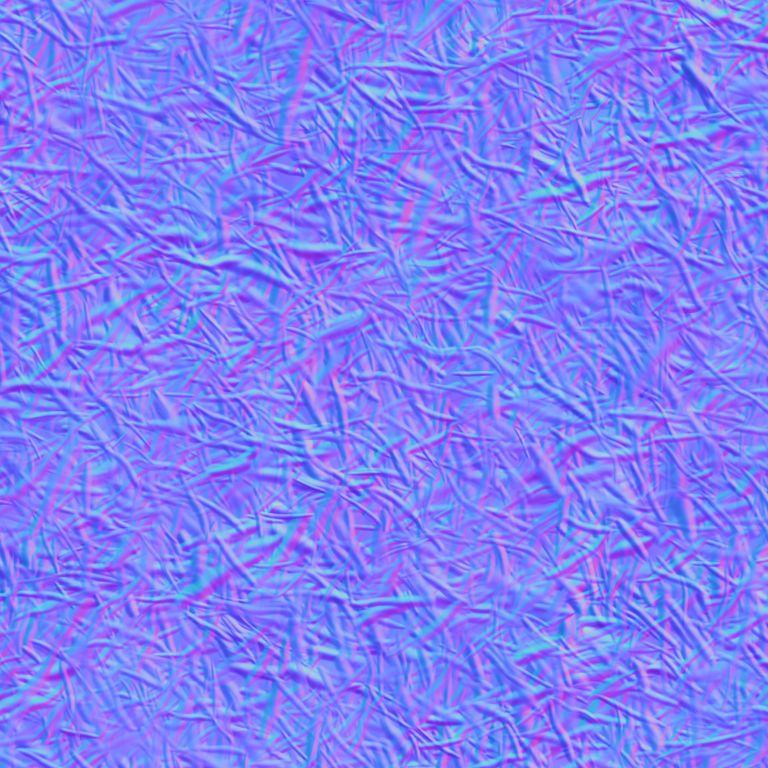
Give the GLSL for this texture map, as a Shadertoy shader.

```glsl
// Tangent-space normal map of a matted layer of pressed, overlapping fibres.

#define LAYERS 12        // stacked sheets of fibres
#define PER_CELL 2       // fibres in each cell of a sheet
#define COARSE 8.5       // cells across the canvas, largest fibres
#define FINE 20.0        // cells across the canvas, smallest fibres
#define RELIEF 0.265     // steepness of the fibre flanks
#define BURY 0.55        // how far a fibre hides those beneath it
#define BEND 0.16        // largest curvature of a fibre
#define WARP 0.006       // crinkling of the whole sheet
#define GRAIN 0.08       // fine surface roughness
#define SWELL 0.14       // broad dents pressed into the mat
#define AXIS_GAIN vec2(1.0, 1.0)

const float PI = 3.14159265;

// Integer hash: three random values in 0..1 for a lattice point.
vec3 hash3(ivec3 cell) {
    uvec3 v = uvec3(cell) * 1664525u + 1013904223u;
    v.x += v.y * v.z;
    v.y += v.z * v.x;
    v.z += v.x * v.y;
    v ^= v >> 16u;
    v.x += v.y * v.z;
    v.y += v.z * v.x;
    v.z += v.x * v.y;
    return vec3(v >> 8u) / 16777216.0;
}

// Smooth two-channel value noise in -1..1.
vec2 noise2(vec2 p, int seed) {
    ivec2 c = ivec2(floor(p));
    vec2 f = fract(p);
    f = f * f * f * (f * (f * 6.0 - 15.0) + 10.0);
    vec2 a = hash3(ivec3(c, seed)).xy;
    vec2 b = hash3(ivec3(c + ivec2(1, 0), seed)).xy;
    vec2 d = hash3(ivec3(c + ivec2(0, 1), seed)).xy;
    vec2 e = hash3(ivec3(c + ivec2(1, 1), seed)).xy;
    return mix(mix(a, b, f.x), mix(d, e, f.x), f.y) * 2.0 - 1.0;
}

// Lays one slightly curved fibre over the tilt gathered so far.
vec2 layFibre(vec2 tilt, vec2 offset, vec3 shape, vec3 style) {
    float angle = PI * shape.z;
    vec2 along = vec2(cos(angle), sin(angle));
    vec2 across = vec2(-along.y, along.x);
    float thick = style.y * style.y;
    float halfLength = mix(0.3, 0.88, pow(style.x, 1.4));
    float halfWidth = mix(0.08, 0.18, thick);
    float bend = BEND * (2.0 * fract(style.x * 17.0) - 1.0);

    float x = dot(offset, along);
    float y = dot(offset, across) - bend * x * x;
    float s = x / halfLength;
    float taper = 1.0 - s * s;
    if (taper <= 0.0) return tilt;
    float t = y / (halfWidth * sqrt(sqrt(taper)));
    float body = 1.0 - t * t;
    if (body <= 0.0) return tilt;

    // Flank slope of the soft profile (1 - t^2)^3, faded at the tips.
    float tip = smoothstep(0.0, 0.6, taper);
    float strength = RELIEF * mix(0.3, 1.5, style.z) * mix(0.9, 1.2, thick);
    float slope = 6.0 * t * body * body * tip * strength;
    float cover = smoothstep(0.0, 0.8, body) * tip;
    return tilt * (1.0 - BURY * cover) + slope * (across - 2.0 * bend * x * along);
}

// Adds one sheet: a jittered grid of fibres around the point.
vec2 laySheet(vec2 tilt, vec2 p, int layer) {
    float cells = mix(COARSE, FINE, fract(float(layer) * 0.618 + 0.62));
    vec2 g = p * cells + 40.0 * hash3(ivec3(layer, 7, 91)).xy;
    ivec2 home = ivec2(floor(g));
    for (int j = -1; j <= 1; j++)
    for (int i = -1; i <= 1; i++)
    for (int k = 0; k < PER_CELL; k++) {
        ivec2 cell = home + ivec2(i, j);
        int id = (layer * PER_CELL + k) * 2;
        vec3 shape = hash3(ivec3(cell, id));
        vec3 style = hash3(ivec3(cell, id + 1));
        tilt = layFibre(tilt, g - vec2(cell) - shape.xy, shape, style);
    }
    return tilt;
}

void mainImage(out vec4 fragColor, in vec2 fragCoord) {
    vec2 p = fragCoord / iResolution.y;
    vec2 q = p + WARP * noise2(p * 12.0, 201) + 0.6 * WARP * noise2(p * 30.0, 202);

    // Rough ground, then the fibres from bottom to top.
    vec2 tilt = GRAIN * noise2(q * 60.0, 203);
    for (int layer = 0; layer < LAYERS; layer++) tilt = laySheet(tilt, q, layer);

    // Dents and faint roughness on top, with slow changes of relief.
    tilt += SWELL * noise2(q * 20.0, 206) + 0.7 * GRAIN * noise2(q * 70.0, 204);
    tilt *= 1.0 + 0.2 * noise2(p * 5.0, 205).x;

    vec3 normal = normalize(vec3(tilt * AXIS_GAIN, 1.0));
    fragColor = vec4(0.5 + 0.5 * normal, 1.0);
}
```
